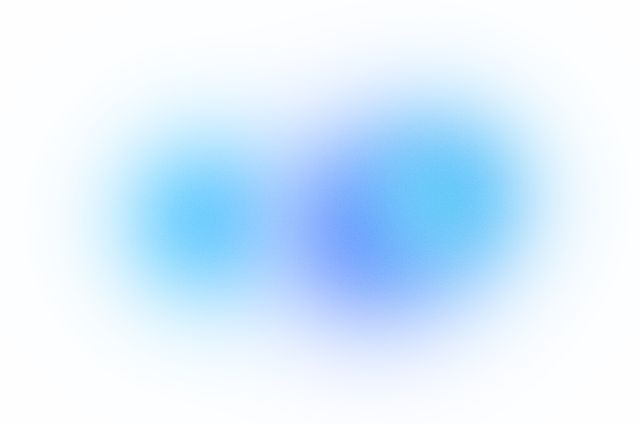
A Shadertoy shader for this background:

```glsl
#define LEFT_CENTER   vec2(-0.273, -0.018)
#define VIOLET_CENTER vec2(0.120, -0.040)
#define CORE_CENTER   vec2(0.296, 0.038)
#define LEFT_SPREAD   0.147
#define VIOLET_SPREAD 0.165
#define CORE_SPREAD   0.147
#define SKY_COLOR     vec3(0.45, 0.82, 1.00)
#define VIOLET_COLOR  vec3(0.45, 0.59, 1.00)
#define CORE_COLOR    vec3(0.41, 0.79, 0.98)
#define PAPER_COLOR   vec3(0.995, 0.997, 1.00)
#define GRAIN_CELLS   340.0
#define GRAIN_AMOUNT  0.035

// Soft round glow: 1 at the center, fading as a Gaussian
float glow(vec2 p, vec2 center, float spread) {
    vec2 d = (p - center) / spread;
    return exp(-0.5 * dot(d, d));
}

vec2 hash2(vec2 cell) {
    vec3 q = fract(cell.xyx * vec3(0.1031, 0.1030, 0.0973));
    q += dot(q, q.yzx + 33.33);
    return fract((q.xx + q.yz) * q.zy);
}

// Cellular noise: distance to the nearest jittered point
float cellular(vec2 p) {
    vec2 cell = floor(p);
    vec2 local = fract(p);
    float nearest = 2.0;
    for (int y = -1; y <= 1; y++) {
        for (int x = -1; x <= 1; x++) {
            vec2 offset = vec2(x, y);
            vec2 toPoint = offset + hash2(cell + offset) - local;
            nearest = min(nearest, dot(toPoint, toPoint));
        }
    }
    return sqrt(nearest);
}

void mainImage(out vec4 fragColor, in vec2 fragCoord) {
    // Centered coordinates, one unit per canvas height
    vec2 p = (fragCoord - 0.5 * iResolution.xy) / iResolution.y;

    // Glows, back to front
    vec3 color = PAPER_COLOR;
    color = mix(color, SKY_COLOR, glow(p, LEFT_CENTER, LEFT_SPREAD));
    color = mix(color, VIOLET_COLOR, glow(p, VIOLET_CENTER, VIOLET_SPREAD));
    color = mix(color, CORE_COLOR, glow(p, CORE_CENTER, CORE_SPREAD));

    // Fine grain, only where there is colour
    float tint = smoothstep(0.0, 0.5, 1.0 - color.r);
    float grain = cellular((p + 2.0) * GRAIN_CELLS) - 0.45;
    color += GRAIN_AMOUNT * tint * grain;

    fragColor = vec4(clamp(color, 0.0, 1.0), 1.0);
}
```
